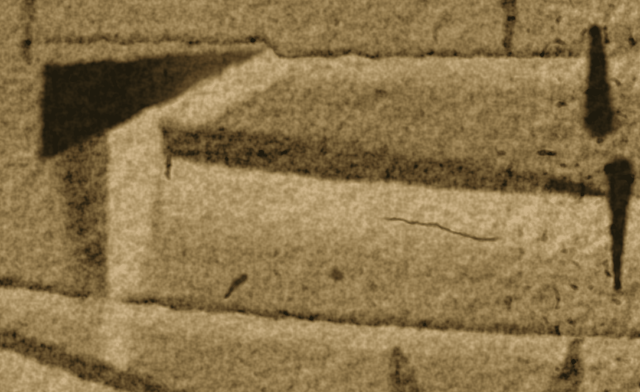
Write a WebGL 2 fragment shader that draws this texture.

```glsl
#version 300 es
precision highp float;
// Old carved stone courses in low, warm light: a tone field is built from
// curved joints, tapered shadow strokes and one deep recess, then roughened
// with gradient noise and coloured through a ramp from shadow to lit stone.
uniform vec2 u_resolution;
out vec4 fragColor;

const vec3 RAMP[6] = vec3[6](
  vec3(0.12, 0.10, 0.05), vec3(0.33, 0.25, 0.13), vec3(0.47, 0.38, 0.22),
  vec3(0.59, 0.49, 0.31), vec3(0.69, 0.59, 0.41), vec3(0.80, 0.70, 0.53));
const float FACE_TONE = 0.57;    // worn stone face
const float LIT_TONE = 0.85;     // ledge facing the light
const float SHADE_TONE = 0.23;   // joint in shadow
const float DEEP_TONE = 0.02;    // bottom of the recesses
const float EDGE_WARP = 0.013;   // raggedness of all outlines
const float RELIEF = 0.22;       // strength of side-lit bumps
const float GRAIN = 0.15;        // fine sandy speckle

vec2 hashDir(vec2 cell) {
  vec3 q = fract(vec3(cell.xyx) * vec3(0.1031, 0.1030, 0.0973));
  q += dot(q, q.yzx + 33.33);
  float angle = 6.2832 * fract((q.x + q.y) * q.z);
  return vec2(cos(angle), sin(angle));
}

float gradNoise(vec2 p) {
  vec2 i = floor(p), f = fract(p);
  vec2 u = f * f * f * (f * (f * 6.0 - 15.0) + 10.0);
  vec2 e = vec2(1.0, 0.0);
  float low = mix(dot(hashDir(i), f), dot(hashDir(i + e), f - e), u.x);
  float high = mix(dot(hashDir(i + e.yx), f - e.yx), dot(hashDir(i + 1.0), f - 1.0), u.x);
  return 1.4 * mix(low, high, u.y);
}

float fbm(vec2 p) {
  float sum = 0.0, amp = 0.55;
  for (int k = 0; k < 4; k++) {
    sum += amp * gradNoise(p);
    p = mat2(1.6, 1.2, -1.2, 1.6) * p + 7.3;
    amp *= 0.55;
  }
  return sum;
}

// 1 between two heights, with a separate softness for each edge
float band(float y, float lo, float hi, float softLo, float softHi) {
  return smoothstep(lo - softLo, lo + softLo, y) * (1.0 - smoothstep(hi - softHi, hi + softHi, y));
}

// Soft segment whose half width runs from wa to wb
float stroke(vec2 p, vec2 a, vec2 b, float wa, float wb) {
  vec2 ab = b - a;
  float t = clamp(dot(p - a, ab) / dot(ab, ab), 0.0, 1.0);
  float w = mix(wa, wb, t), soft = 0.3 * w + 0.004;
  return 1.0 - smoothstep(w - soft, w + soft, length(p - a - t * ab));
}

// Lit ledge that fades downward from a joint
float ledge(float y, float joint, float depth) {
  return smoothstep(joint + 0.012, joint - 0.012, y) * smoothstep(joint - depth, joint - 0.3 * depth, y);
}

vec3 stoneColour(float tone) {
  float s = clamp(tone, 0.0, 1.0) * 5.0;
  vec3 c = RAMP[0];
  for (int k = 1; k < 6; k++) c = mix(c, RAMP[k], clamp(s - float(k - 1), 0.0, 1.0));
  return c;
}

void main() {
  vec2 uv = gl_FragCoord.xy / u_resolution.y;
  vec2 p = uv + EDGE_WARP * vec2(fbm(uv * 14.0), fbm(uv * 14.0 + 31.0));
  float x = p.x, y = p.y, right = smoothstep(0.29, 0.33, x);

  // Joint curves, from the top course to the bottom
  float jointA = 0.855 + 0.035 * smoothstep(0.72, 0.66, x);
  float bx = x - 0.42;
  float jointB = 0.597 - 0.13 * bx + 0.037 * bx * bx;
  float jointC = 0.27 - 0.14 * x + 0.036 * x * x;
  float jointD = 0.142 - 0.35 * x;

  // Faces and lit ledges
  float tone = FACE_TONE + 0.10 * fbm(uv * 3.0) - 0.05 * band(y, jointB, 0.78, 0.03, 0.04);
  tone += 0.12 * smoothstep(0.9, 1.0, y) * smoothstep(1.3, 1.5, x);
  float lit = 0.75 * ledge(y, jointA, 0.10) * smoothstep(0.6, 0.7, x);
  lit = max(lit, ledge(y, jointB, 0.24) * smoothstep(0.38, 0.44, x));
  lit = max(lit, 0.8 * ledge(y, jointC, 0.09));
  lit = max(lit, 0.8 * ledge(y, jointD, 0.20));
  lit = max(lit, stroke(p, vec2(0.34, 0.64), vec2(0.29, 0.06), 0.08, 0.035));
  lit = max(lit, stroke(p, vec2(0.36, 0.68), vec2(0.71, 0.84), 0.065, 0.04));
  tone = mix(tone, LIT_TONE + 0.08 * fbm(uv * 5.0), lit);

  // Shadows under the courses
  float bWidth = 0.09 - 0.045 * smoothstep(0.85, 1.5, x);
  float shade = band(y, jointB, jointB + bWidth, 0.012, 0.022) * band(x, 0.41, 1.54, 0.012, 0.03);
  shade = max(shade, band(y, jointA, jointA + 0.016, 0.006, 0.016) * band(x, 0.12, 1.48, 0.03, 0.03));
  shade = max(shade, band(y, jointC, jointC + 0.022, 0.007, 0.02) * max(right, 1.0 - smoothstep(0.22, 0.25, x)));
  shade = max(shade, band(y, jointD - 0.03, jointD + 0.025, 0.01, 0.015));
  shade = max(shade, stroke(p, vec2(0.425, 0.66), vec2(0.43, 0.55), 0.016, 0.005));
  // Upright joints and hollows
  shade = max(shade, 0.8 * stroke(p, vec2(0.075, 1.02), vec2(0.07, 0.84), 0.016, 0.009));
  shade = max(shade, stroke(p, vec2(1.30, 1.02), vec2(1.295, 0.86), 0.018, 0.009));
  shade = max(shade, 0.9 * stroke(p, vec2(1.01, 0.11), vec2(1.04, -0.02), 0.012, 0.045));
  shade = max(shade, 0.9 * stroke(p, vec2(1.475, 0.13), vec2(1.44, -0.02), 0.01, 0.045));
  // Weathered side of the recess
  float side = band(x, 0.13 + 0.14 * (0.72 - y), 0.275, 0.025, 0.012) * band(y, 0.24, 0.78, 0.10, 0.03);
  shade = max(shade, side * (0.85 + 0.5 * fbm(uv * vec2(22.0, 9.0))));
  tone = mix(tone, SHADE_TONE + 0.15 * fbm(uv * 9.0), clamp(shade, 0.0, 1.0));

  // Deepest darks: wedge recess, right-hand gaps, crack and pits
  float wedge = band(y, 0.68 + 0.5 * (x - 0.3), 0.835 + 0.075 * (x - 0.1), 0.014, 0.012) * smoothstep(0.09, 0.12, x);
  float deep = wedge * (1.0 - 0.35 * smoothstep(0.3, 0.6, x));
  deep = max(deep, stroke(p, vec2(1.52, 0.92), vec2(1.53, 0.69), 0.016, 0.042));
  deep = max(deep, stroke(p, vec2(1.58, 0.57), vec2(1.575, 0.27), 0.034, 0.010));
  deep = max(deep, 0.8 * stroke(p, vec2(1.42, 0.53), vec2(1.54, 0.505), 0.018, 0.006));
  deep = max(deep, 0.8 * stroke(p, vec2(0.62, 0.29), vec2(0.575, 0.245), 0.011, 0.005));
  deep = max(deep, 0.6 * stroke(p, vec2(0.855, 0.30), vec2(0.86, 0.298), 0.014, 0.014));
  float crackY = 0.443 - 0.055 * smoothstep(0.97, 1.28, x);
  deep = max(deep, 0.6 * band(y, crackY - 0.004, crackY + 0.004, 0.004, 0.004) * band(x, 0.98, 1.28, 0.02, 0.02));
  tone = mix(tone, DEEP_TONE, deep);

  // Side-lit bumps, crumbling pits and sandy grain
  float open = 1.0 - 0.75 * deep;
  float crumble = 0.5 + 0.7 * smoothstep(1.2, 1.45, x) - 0.2 * lit;
  float bump = fbm(uv * 20.0) - fbm(uv * 20.0 + vec2(0.18, -0.28));
  tone += RELIEF * bump * (0.6 + crumble) * open;
  tone -= 0.35 * crumble * smoothstep(0.35, 0.75, gradNoise(uv * 32.0 + 5.0)) * open;
  tone += GRAIN * (gradNoise(uv * 65.0) + 0.7 * gradNoise(uv * 120.0 + 9.0)) * open;

  fragColor = vec4(stoneColour(tone), 1.0);
}
```
